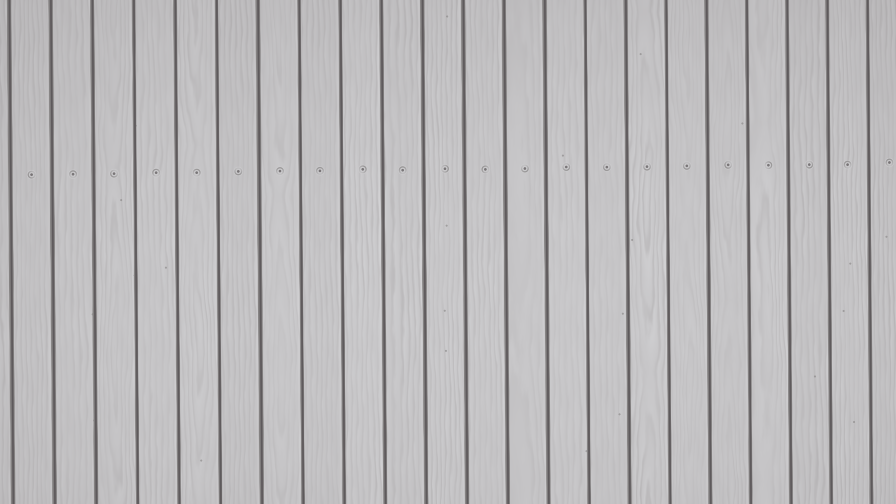
This texture is drawn by a WebGL 2 fragment shader. Its source:

```glsl
#version 300 es
precision highp float;
// Painted grey wood siding: narrow upright planks parted by dark grooves,
// embossed with wavy grain, and fixed by one row of small screws.
// Planks repeat by floor and fract; a hash of the plank index varies each one.
uniform vec2 u_resolution;
out vec4 outColor;

const float TAU = 6.2831853;
const float PITCH = 0.0811;        // plank width, in canvas heights
const float FIRST_GROOVE = 0.022;
const float LEAN = 0.0081;         // sideways drift of grooves from top to bottom
const float BOW = 0.0088;          // bulge of the spacing toward the middle
const vec3 PAINT_LIGHT = vec3(0.805, 0.803, 0.811);
const vec3 PAINT_SHADE = vec3(0.695, 0.686, 0.692);
const vec3 GROOVE_SIDE = vec3(0.52, 0.51, 0.51);
const vec3 GROOVE_DEEP = vec3(0.37, 0.352, 0.36);

float hash(float n) {
  return fract(sin(n * 127.1 + 11.7) * 43758.545);
}

vec2 hash2(vec2 cell) {
  float n = dot(cell, vec2(1.0, 57.3));
  return vec2(hash(n), hash(n + 19.7));
}

// Layered sines, roughly -1 to 1.
float waves(vec2 p, float seed) {
  float sum = 0.0, gain = 0.5;
  for (int i = 0; i < 4; i++) {
    sum += gain * sin(p.y + seed + 1.3 * sin(p.x + seed * 1.7));
    p = mat2(1.5, 0.8, -0.8, 1.5) * p + 2.3;
    gain *= 0.55;
  }
  return sum;
}

// Plank coordinate: whole numbers lie on the grooves.
float plankCoord(vec2 p, float aspect) {
  float x = p.x - FIRST_GROOVE - LEAN * (0.5 - p.y);
  return (x - BOW * sin(0.5 * TAU * x / (aspect - 0.075))) / PITCH;
}

// Embossed relief of one plank; across runs from -0.5 to 0.5.
float grain(float across, float y, float id) {
  float seed = hash(id) * 40.0;
  float arched = smoothstep(0.5, 0.75, hash(id + 5.0));
  float bend = waves(vec2(across * 4.0, y * 13.0), seed);
  float fine = waves(vec2(across * 15.0, y * 47.0), seed + 3.0);
  float count = mix(9.0, 6.5, hash(id + 8.0));
  float straight = across * count + 0.35 * bend;
  float rise = fract(y * 1.4 + hash(id + 2.0)) - 0.5;
  float arches = length(vec2((across + 0.07 * bend) * count * 1.2, rise * 5.0));
  float phase = mix(straight, arches, arched) + 0.16 * fine;
  float ridge = sin(TAU * phase) + 0.35 * sin(TAU * phase * 2.0 + 1.0);
  float patchy = waves(vec2(across * 5.0 + 2.0, y * 9.0), seed + 9.0);
  float depth = mix(0.45, 1.0, hash(id + 12.0)) * (0.75 + 0.5 * patchy);
  return ridge * depth + 0.25 * fine;
}

// Coverage of a disc with a soft rim.
float disc(vec2 p, float radius, float soft) {
  return 1.0 - smoothstep(radius - soft, radius + soft, length(p));
}

// Sparse dirt specks, one candidate in each cell.
float specks(vec2 p, float soft) {
  vec2 cell = floor(p * 14.0);
  vec2 jitter = hash2(cell);
  vec2 offset = (fract(p * 14.0) - 0.2 - 0.6 * jitter) / 14.0;
  return step(0.95, hash(jitter.x * 31.0 + jitter.y)) * disc(offset, 0.002, soft);
}

// Screw head: pale disc, dark broken rim and a recessed socket.
vec3 addScrew(vec3 color, vec2 p, float id, float soft) {
  float rim = disc(p, 0.0078, soft) - disc(p, 0.0052, soft);
  float broken = 0.6 + 0.4 * sin(atan(p.y, p.x) + hash(id) * TAU);
  color = mix(color, PAINT_LIGHT, 0.55 * disc(p, 0.0095, soft));
  color = mix(color, GROOVE_SIDE, 0.7 * rim * broken);
  return mix(color, GROOVE_DEEP, 0.75 * disc(p, 0.0026, soft));
}

// Groove: grey side walls around a deeper, darker slot.
vec3 addGroove(vec3 color, float d, float y, float id, float soft) {
  float wobble = 0.0004 * waves(vec2(y * 7.0, y * 31.0), id * 2.7);
  float halfWidth = mix(0.0034, 0.0044, hash(id + 21.0)) + wobble;
  float wall = 1.0 - smoothstep(halfWidth - soft, halfWidth + soft, abs(d));
  float slot = 1.0 - smoothstep(0.0004, 0.0022 + soft, abs(d - 0.0006));
  float lip = exp(-pow((d + halfWidth + 0.0025) / 0.002, 2.0));
  color += 0.025 * lip;
  return mix(color, mix(GROOVE_SIDE, GROOVE_DEEP, slot), wall);
}

void main() {
  vec2 p = gl_FragCoord.xy / u_resolution.y;
  float aspect = u_resolution.x / u_resolution.y;
  float soft = max(0.0012, 0.6 / u_resolution.y);
  float k = plankCoord(p, aspect);
  float id = floor(k);
  float across = k - id - 0.5;

  // Broad light, strongest low in the middle, plus a tone for each plank
  vec2 fromLight = (p - vec2(0.54 * aspect, 0.4)) / vec2(aspect, 1.0);
  float light = 0.78 - 0.9 * dot(fromLight, fromLight);
  light += 0.14 * (hash(id + 30.0) - 0.5) + 0.22 * grain(across, p.y, id);
  vec3 color = mix(PAINT_SHADE, PAINT_LIGHT, clamp(light, -0.2, 1.15));

  // Wear, then the screw row, which climbs slightly to the right
  color = mix(color, GROOVE_SIDE, 0.6 * specks(p, soft));
  float screwY = 0.653 + 0.023 * p.x / aspect + 0.004 * (hash(id + 40.0) - 0.5);
  vec2 toScrew = vec2((across + 0.06 * (hash(id + 41.0) - 0.5)) * PITCH, p.y - screwY);
  color = addScrew(color, toScrew, id, soft);

  float grooveId = floor(k + 0.5);
  color = addGroove(color, (k - grooveId) * PITCH, p.y, grooveId, soft);
  outColor = vec4(color, 1.0);
}
```
